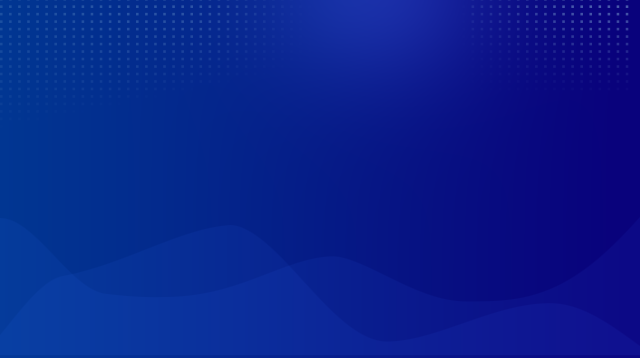
A Shadertoy shader for this background:

```glsl
// A deep blue backdrop: a horizontal gradient with a soft glow at the top,
// two fading fields of small square dots, and two translucent waves.
// The waves are sums of skewed smooth ramps; the dots are one repeated cell.

const vec3 LEFT_BLUE   = vec3(0.004, 0.212, 0.572);
const vec3 RIGHT_BLUE  = vec3(0.034, 0.006, 0.486);
const float DARKEST_X  = 0.97;
const float S_CURVE    = 0.25;

const vec3 GLOW_COLOR  = vec3(0.080, 0.105, 0.145);
const vec2 GLOW_CENTER = vec2(0.59, 1.03);
const vec2 GLOW_SIZE   = vec2(0.180, 0.27);

const vec3 WAVE_TINT   = vec3(0.25, 0.52, 1.15);
const float WAVE_ALPHA = 0.060;
const float WAVE_FLOOR = 0.008;
const float FLOOR_DIM  = 0.6;

const vec3 DOT_COLOR   = vec3(0.58, 0.76, 0.88);
const float DOT_ALPHA  = 0.82;
const vec2 DOT_PITCH   = vec2(0.01417, 0.0209);
const vec2 DOT_SHIFT   = vec2(0.0020, -0.0023);
const vec2 DOT_HALF    = vec2(0.0020, 0.0036);

// Smooth step from 0 to 1; skew below 1 rises early, above 1 rises late.
float ramp(float x, float start, float end, float skew) {
    float t = pow(clamp((x - start) / (end - start), 0.0, 1.0), skew);
    return t * t * (3.0 - 2.0 * t);
}

// Crest that starts high on the left and climbs again on the right.
float valleyWave(float x) {
    return 0.391
        - 0.181 * ramp(x, 0.000, 0.165, 1.00)
        - 0.040 * ramp(x, 0.000, 0.241, 1.00)
        + 0.114 * ramp(x, 0.241, 0.521, 1.30)
        - 0.126 * ramp(x, 0.521, 0.729, 0.85)
        + 0.505 * ramp(x, 0.729, 1.172, 1.50);
}

// Crest that starts low and peaks left of the centre.
float hillWave(float x) {
    return -0.042
        + 0.256 * ramp(x, -0.078, 0.098, 1.00)
        + 0.158 * ramp(x, 0.000, 0.371, 1.25)
        - 0.326 * ramp(x, 0.358, 0.605, 0.95)
        + 0.107 * ramp(x, 0.605, 0.859, 0.95)
        - 0.223 * ramp(x, 0.859, 1.120, 1.05);
}

// Antialiased area below a crest, dimmed along the bottom edge.
float waveFill(vec2 p, float crest) {
    float depth = crest - p.y;
    float below = clamp(0.5 + depth / fwidth(depth), 0.0, 1.0);
    float base = clamp(0.5 + (p.y - WAVE_FLOOR) * iResolution.y, 0.0, 1.0);
    return below * mix(1.0 - FLOOR_DIM, 1.0, base);
}

// Opacity of the two dot fields; y is measured down from the top edge.
float dotStrength(vec2 c) {
    float leftReach = 0.36 - 0.36 * c.x;
    float left = mix(0.25, 0.37, smoothstep(0.0, 0.25, c.x))
        * (1.0 - smoothstep(0.28, 0.50, c.x))
        * pow(clamp(1.0 - c.y / leftReach, 0.0, 1.0), 0.75);
    float rightEnd = 1.0 - step(0.986, c.x);
    float right = 0.50 * smoothstep(0.70, 0.93, c.x) * clamp(1.0 - c.y / 0.27, 0.0, 1.0)
        + 0.12 * smoothstep(0.725, 0.735, c.x) * clamp(1.0 - c.y / 0.15, 0.0, 1.0);
    return DOT_ALPHA * (left + right * rightEnd);
}

float dots(vec2 p) {
    vec2 q = vec2(p.x, 1.0 - p.y) - DOT_SHIFT;
    vec2 center = floor(q / DOT_PITCH + 0.5) * DOT_PITCH;
    vec2 inside = clamp(0.5 + (DOT_HALF - abs(q - center)) * iResolution.xy, 0.0, 1.0);
    return inside.x * inside.y * dotStrength(center);
}

void mainImage(out vec4 fragColor, in vec2 fragCoord) {
    vec2 p = fragCoord / iResolution.xy;

    // Gradient and glow
    float t = clamp(p.x / DARKEST_X, 0.0, 1.0);
    vec3 color = mix(LEFT_BLUE, RIGHT_BLUE, mix(t, smoothstep(0.0, 1.0, t), S_CURVE));
    vec2 g = (p - GLOW_CENTER) / GLOW_SIZE;
    color += GLOW_COLOR * exp(-dot(g, g));

    // Dot fields
    color = mix(color, DOT_COLOR, dots(p));

    // Translucent waves
    color = mix(color, WAVE_TINT, WAVE_ALPHA * waveFill(p, valleyWave(p.x)));
    color = mix(color, WAVE_TINT, WAVE_ALPHA * waveFill(p, hillWave(p.x)));

    fragColor = vec4(color, 1.0);
}
```
